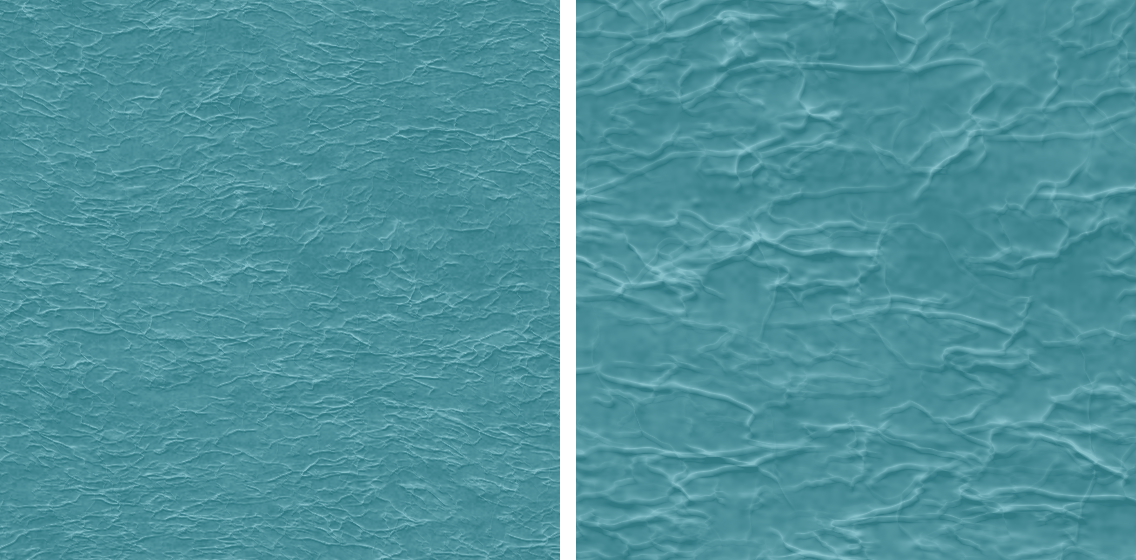
Left: the whole. Right: its middle third, enlarged.
A WebGL 2 fragment shader for this texture:

```glsl
#version 300 es
precision highp float;

uniform vec2 u_resolution;
out vec4 fragColor;

float hash(vec2 p) {
    return fract(sin(dot(p, vec2(127.1, 311.7))) * 43758.5453);
}

float noise(vec2 p) {
    vec2 cell = floor(p);
    vec2 f = fract(p);
    f = f * f * (3.0 - 2.0 * f);
    float low = mix(hash(cell), hash(cell + vec2(1.0, 0.0)), f.x);
    float high = mix(hash(cell + vec2(0.0, 1.0)), hash(cell + vec2(1.0)), f.x);
    return mix(low, high, f.y);
}

float fbm(vec2 p) {
    float sum = 0.0;
    float amplitude = 0.533;
    for (int i = 0; i < 4; i++) {
        sum += amplitude * noise(p);
        p = mat2(1.6, 1.2, -1.2, 1.6) * p + 7.3;
        amplitude *= 0.5;
    }
    return sum;
}

// Gap between the two nearest scattered points: zero on cell borders
float cellEdge(vec2 p) {
    vec2 cell = floor(p);
    float nearest = 9.0;
    float second = 9.0;
    for (int y = -1; y <= 1; y++) {
        for (int x = -1; x <= 1; x++) {
            vec2 id = cell + vec2(x, y);
            vec2 point = id + vec2(hash(id), hash(id + 41.7));
            float d = length(point - p);
            second = min(second, max(nearest, d));
            nearest = min(nearest, d);
        }
    }
    return second - nearest;
}

// Short, ragged ridges along stretched cell borders
float creases(vec2 p, vec2 density, float width, float seed) {
    vec2 q = p * density + seed;
    q += 1.5 * (vec2(fbm(q * 1.1 + 3.1), fbm(q * 1.1 + 17.4)) - 0.5);
    float presence = smoothstep(0.36, 0.78, noise(q * 1.25 + seed));
    return presence * exp(-cellEdge(q) / width);
}

// Gentle regional tilt of the crease direction
vec2 tilt(vec2 p) {
    return p + vec2(0.0, 0.09 * noise(p * 4.0 + 5.2) + 0.03 * p.x);
}

float ridges(vec2 p) {
    vec2 q = tilt(p);
    float longFolds = creases(q, vec2(9.0, 23.0), 0.08, 3.7);
    float wrinkles = creases(q, vec2(17.0, 42.0), 0.13, 21.3);
    float fineLines = creases(q, vec2(34.0, 72.0), 0.21, 47.9);
    float crossLines = creases(mat2(0.8, 0.6, -0.6, 0.8) * p, vec2(17.0), 0.05, 68.1);
    return longFolds + wrinkles + 0.65 * fineLines + 0.4 * crossLines;
}

float puckers(vec2 p) {
    return fbm(tilt(p) * vec2(22.0, 55.0));
}

void main() {
    vec2 p = gl_FragCoord.xy / u_resolution.y;
    vec2 towardLight = vec2(-0.001, 0.0034);

    // Relief lit from above
    float ridge = ridges(p);
    float slope = ridge - ridges(p + towardLight);
    float swell = puckers(p) - puckers(p + towardLight);

    // Uneven dye and fine pores
    float dye = 0.35 * fbm(p * vec2(5.0, 8.0)) + 0.65 * fbm(p * vec2(14.0, 38.0) + 9.0) - 0.5;
    float grain = 0.6 * noise(p * 250.0) + 0.4 * noise(p * 150.0 + 31.0) - 0.5;

    float tone = 0.15 * slope + 0.06 * ridge + 0.13 * swell;
    tone += 0.12 * dye + 0.08 * grain;
    tone = clamp(tone, -0.09, 0.24);

    vec3 leather = vec3(0.281, 0.552, 0.592);
    vec3 sheen = vec3(1.0, 0.83, 0.82);
    fragColor = vec4(leather + sheen * tone, 1.0);
}
```
